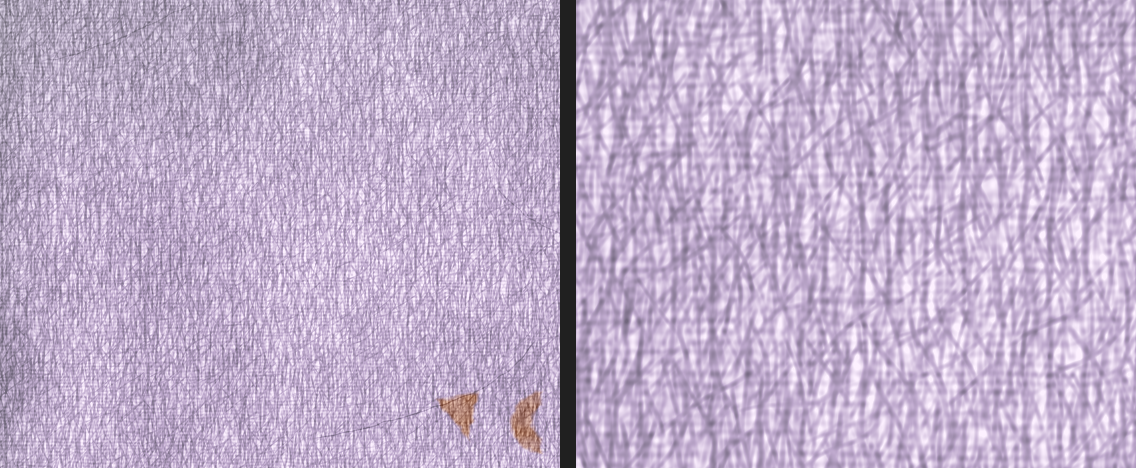
Left, the full canvas; right, a detail of the centre.
This texture is drawn by a WebGL 2 fragment shader. Its source:

```glsl
#version 300 es
precision highp float;
// Pale violet fibrous gauze with fine threads, stray hairs and two rust flecks.
uniform vec2 u_resolution;
out vec4 fragColor;

const float TAU = 6.28319;
const int FIBRE_LAYERS = 14;

float hash(vec2 p) {
  vec3 q = fract(vec3(p.xyx) * 0.1031);
  q += dot(q, q.yzx + 33.33);
  return fract((q.x + q.y) * q.z);
}

float noise(vec2 p) {
  vec2 i = floor(p), f = fract(p);
  f = f * f * (3.0 - 2.0 * f);
  vec2 e = vec2(0.0, 1.0);
  return mix(mix(hash(i), hash(i + e.yx), f.x),
             mix(hash(i + e.xy), hash(i + e.yy), f.x), f.y);
}

float fbm(vec2 p) {
  float sum = 0.0, amp = 0.5;
  for (int i = 0; i < 4; i++) {
    sum += amp * noise(p);
    p = p * 2.03 + 17.3;
    amp *= 0.5;
  }
  return sum / 0.9375;
}

float stroke(float dist, float width) {
  return 1.0 - smoothstep(0.0, width, abs(dist));
}

// Parallel threads across "across", with uneven darkness along their length.
float threads(float across, float along, float count, float seed) {
  float c = across * count;
  float strength = noise(vec2(floor(c) * 7.3 + seed, along * 22.0));
  return (0.5 - 0.5 * cos(TAU * c)) * mix(0.25, 1.05, strength);
}

// Scattered strands lying along one tilted direction; cell = spacing, length.
float fibres(vec2 p, float angle, vec2 cell, float width, float seed) {
  float c = cos(angle), s = sin(angle);
  vec2 q = vec2(c * p.x - s * p.y, s * p.x + c * p.y) + 9.0 + seed * 0.37;
  q.x += 0.012 * (noise(q * 24.0 + seed) - 0.5);
  float column = floor(q.x / cell.x), dark = 0.0;
  for (int i = -1; i <= 1; i++) {
    float id = column + float(i);
    float y = q.y / cell.y + hash(vec2(id, seed));
    vec2 key = vec2(id + seed * 13.0, floor(y));
    float t = fract(y) - 0.5;
    float slope = 0.9 * (hash(key + 41.0) - 0.5);
    float centre = (id + 0.2 + 0.6 * hash(key) + slope * t) * cell.x;
    float ends = 1.0 - smoothstep(0.25, 0.48, abs(t));
    dark += stroke(q.x - centre, width) * ends * mix(0.25, 1.1, hash(key + 83.0));
  }
  return dark;
}

// One long wavering hair from a to b.
float hair(vec2 p, vec2 a, vec2 b, float bend, float width) {
  vec2 d = b - a;
  float len = length(d);
  vec2 u = d / len;
  float along = dot(p - a, u), across = dot(p - a, vec2(-u.y, u.x));
  float t = along / len;
  across -= bend * 4.0 * t * (1.0 - t) + 0.006 * (noise(vec2(along * 45.0, len * 90.0)) - 0.5);
  float ends = smoothstep(0.0, 0.04, t) * (1.0 - smoothstep(0.96, 1.0, t));
  return stroke(across, width) * ends;
}

float halfPlane(vec2 p, vec2 a, vec2 b) {
  vec2 d = normalize(b - a);
  return dot(p - a, vec2(d.y, -d.x));
}

float triangle(vec2 p, vec2 a, vec2 b, vec2 c) {
  return max(halfPlane(p, a, b), max(halfPlane(p, b, c), halfPlane(p, c, a)));
}

float crescent(vec2 p, vec2 centre, float radius, vec2 bite, float biteRadius) {
  float body = max(length(p - centre) - radius, biteRadius - length(p - bite));
  return max(body, p.x - centre.x);
}

vec3 violetRamp(float t) {
  vec3 dusk = vec3(0.50, 0.45, 0.55), mid = vec3(0.74, 0.655, 0.80);
  vec3 pale = vec3(0.97, 0.92, 0.985);
  return t < 0.5 ? mix(dusk, mid, t * 2.0) : mix(mid, pale, t * 2.0 - 1.0);
}

void main() {
  vec2 p = gl_FragCoord.xy / u_resolution.y;
  float pixel = 1.0 / u_resolution.y;
  float fine = max(0.0027, 1.2 * pixel);

  // Woven ground
  vec2 warp = vec2(noise(p * vec2(36.0, 18.0)), noise(p * vec2(20.0, 34.0) + 51.0)) - 0.5;
  vec2 w = p + 0.006 * warp;
  float warpThreads = threads(w.x, p.y, 112.0, 3.0);
  float weftThreads = threads(w.y, p.x, 136.0, 71.0);

  // Tangled fibres, mostly upright and leaning right
  float tangle = 0.0;
  for (int i = 0; i < FIBRE_LAYERS; i++) {
    float k = float(i), lean = k / float(FIBRE_LAYERS - 1) - 0.42;
    vec2 cell = vec2(0.022, mix(0.05, 0.12, hash(vec2(k, 5.0))));
    tangle += fibres(p, 2.6 * lean * abs(lean), cell, fine, k + 1.0);
  }
  tangle += 0.6 * fibres(p, 1.25, vec2(0.05, 0.11), fine, 31.0);

  // Long hairs
  float hairs = hair(p, vec2(0.67, 0.06), vec2(1.02, 0.162), -0.006, fine);
  hairs += 0.8 * hair(p, vec2(1.01, 0.16), vec2(1.145, 0.276), -0.012, fine);
  hairs += 0.7 * hair(p, vec2(0.672, 0.05), vec2(0.69, 0.25), 0.004, fine);
  hairs += 0.7 * hair(p, vec2(0.10, 0.87), vec2(0.42, 1.0), -0.015, fine);
  hairs += 0.7 * hair(p, vec2(1.06, 0.60), vec2(1.20, 0.50), -0.012, fine);

  // Broad light and shade
  float cloud = 0.42 * (fbm(p * vec2(6.0, 4.5) + 4.0) - 0.5);
  float edgeShade = 0.22 * exp(-p.x / 0.07);
  float topShade = smoothstep(0.5, 1.0, p.y) * (1.0 - 0.5 * smoothstep(0.3, 0.8, p.x));
  float grain = 0.32 * (noise(p * 230.0) - 0.5);
  float tone = 1.0 + cloud + grain - edgeShade - 0.10 * topShade;
  tone -= 0.30 * warpThreads + 0.18 * weftThreads + 0.62 * (1.0 - exp(-tangle)) + 0.4 * hairs;
  tone = clamp(tone, -0.12, 1.05);
  vec3 colour = violetRamp(tone);
  float grey = dot(colour, vec3(0.33));
  colour = mix(colour, vec3(grey) * vec3(0.99, 0.99, 1.04), 0.35 * topShade + edgeShade);

  // Rust flecks with ragged edges
  vec2 r = p + 0.008 * (vec2(noise(p * 90.0), noise(p * 90.0 + 37.0)) - 0.5);
  float wedge = triangle(r, vec2(0.935, 0.143), vec2(1.0, 0.065), vec2(1.02, 0.159));
  float sickle = crescent(r, vec2(1.156, 0.097), 0.062, vec2(1.18, 0.10), 0.045);
  float fleck = 1.0 - smoothstep(-0.004, 0.004 + pixel, min(wedge, sickle));
  vec3 rust = mix(vec3(0.46, 0.24, 0.15), vec3(0.88, 0.70, 0.60), clamp(tone, 0.0, 1.0));
  colour = mix(colour, rust, fleck * mix(0.65, 1.0, noise(p * 40.0)));

  fragColor = vec4(colour, 1.0);
}
```
